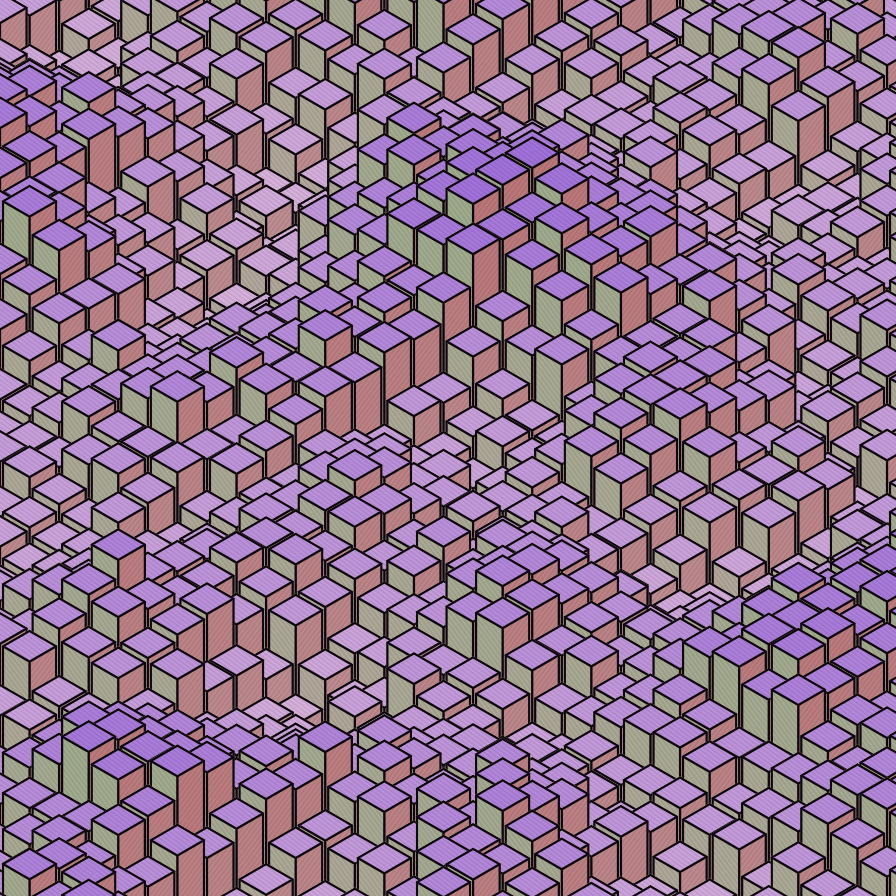
Write a Shadertoy shader that draws this pattern.

```glsl
const float HALF_STEP = 0.033;              // half the spacing of block columns
const float ROW_STEP = HALF_STEP * 0.57735; // isometric row spacing
const float MAX_HEIGHT = 0.22;

float hash(vec2 p) {
    vec3 q = fract(p.xyx * vec3(0.1031, 0.1130, 0.0973));
    q += dot(q, q.yzx + 33.33);
    return fract((q.x + q.y) * q.z);
}

float cornerSlope(vec2 corner, vec2 offset) {
    float angle = 6.2832 * hash(corner);
    return dot(vec2(cos(angle), sin(angle)), offset);
}

float gradientNoise(vec2 p) {
    vec2 i = floor(p), f = fract(p);
    vec2 u = f * f * f * (f * (f * 6.0 - 15.0) + 10.0);
    vec2 e = vec2(1, 0);
    return mix(mix(cornerSlope(i, f), cornerSlope(i + e.xy, f - e.xy), u.x),
               mix(cornerSlope(i + e.yx, f - e.yx), cornerSlope(i + 1.0, f - 1.0), u.x), u.y);
}

// Relative block height: broad hills, small bumps and a random offset
float blockLevel(vec2 cell) {
    float hills = gradientNoise(cell * vec2(0.13, 0.17) + 40.3);
    float bumps = gradientNoise(cell * 0.43 + 91.7);
    float jitter = hash(cell + 217.0) - 0.5;
    return clamp(0.47 + 0.85 * hills + 0.14 * bumps + 0.17 * jitter, 0.0, 1.0);
}

// Fine diagonal strokes over a face
float hatch(vec2 p, vec2 direction) {
    return 1.0 + 0.045 * sin(6.2832 * dot(p, direction) / 0.0042);
}

void mainImage(out vec4 fragColor, in vec2 fragCoord) {
    float pixel = 1.0 / iResolution.y;
    vec2 p = fragCoord * pixel;
    float halfWidth = 0.9 * HALF_STEP;
    float halfLine = 0.0013;
    vec3 ink = vec3(0.05, 0.03, 0.05);

    float firstColumn = floor(p.x / HALF_STEP);
    float firstRow = ceil((p.y - MAX_HEIGHT) / ROW_STEP) - 1.0;
    vec3 color = vec3(0);
    float open = 1.0;

    // Walk the rows from front to back; each row has one block over this point
    for (int n = 0; n < 18; n++) {
        float row = firstRow + float(n);
        float column = firstColumn + mod(firstColumn + row, 2.0);
        float level = blockLevel(0.5 * vec2(row + column, row - column));
        vec2 d = p - vec2(column * HALF_STEP, row * ROW_STEP + level * MAX_HEIGHT);

        // Distances to the top diamond and to the whole prism
        vec2 slant = vec2(0.5, 0.866);
        float top = dot(abs(d), slant) - 0.5 * halfWidth;
        float roof = dot(vec2(abs(d.x), d.y), slant) - 0.5 * halfWidth;
        float body = max(abs(d.x) - halfWidth, roof);

        // Face colours shift with the height of the block
        vec3 topColor = mix(vec3(0.83, 0.69, 0.83), vec3(0.61, 0.43, 0.83), level);
        vec3 leftColor = mix(vec3(0.69, 0.63, 0.60), vec3(0.60, 0.65, 0.53), level);
        vec3 rightColor = mix(vec3(0.72, 0.55, 0.57), vec3(0.71, 0.45, 0.46), level);
        topColor *= hatch(p, vec2(0.6, 0.8));
        leftColor *= hatch(p, vec2(0.8, 0.6));
        rightColor *= hatch(p, vec2(0.8, -0.6));
        vec3 face = mix(leftColor, rightColor, step(0.0, d.x));
        face = mix(topColor, face, step(0.0, top));

        // Outline, lower edges of the top and the front corner
        float edge = min(abs(body), abs(top));
        if (top > 0.0 && d.y < 0.0) edge = min(edge, abs(d.x));
        float line = 1.0 - smoothstep(-0.6 * pixel, 0.6 * pixel, edge - halfLine);
        float cover = 1.0 - smoothstep(-0.6 * pixel, 0.6 * pixel, body - halfLine);

        color += open * cover * mix(face, ink, line);
        open *= 1.0 - cover;
        if (open < 0.01) break;
    }
    fragColor = vec4(color + open * ink, 1.0);
}
```
